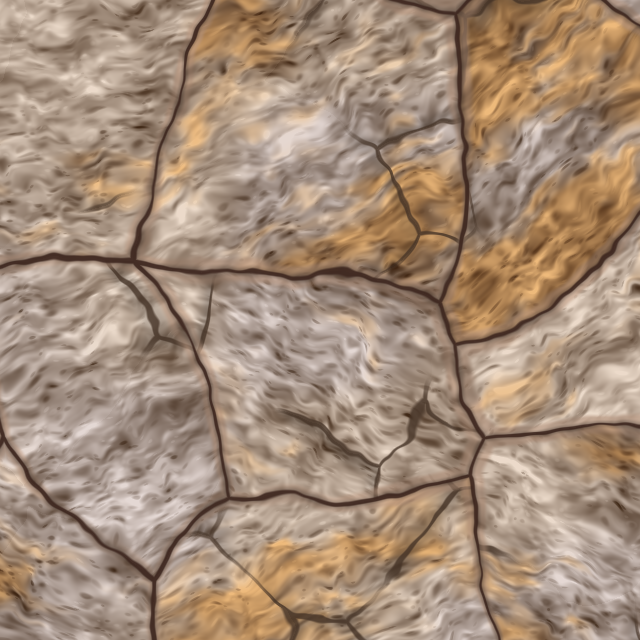
Reproduce this texture procedurally as a three.js fragment shader.

```glsl
varying vec2 vUv;

vec2 hash2(vec2 p) {
  return fract(sin(vec2(dot(p, vec2(127.1, 311.7)), dot(p, vec2(269.5, 183.3)))) * 43758.545);
}

float noise(vec2 p) {
  vec2 i = floor(p), f = fract(p);
  f = f * f * (3.0 - 2.0 * f);
  return mix(mix(hash2(i).x, hash2(i + vec2(1, 0)).x, f.x),
             mix(hash2(i + vec2(0, 1)).x, hash2(i + vec2(1, 1)).x, f.x), f.y);
}

vec2 rotate(vec2 p, float a) {
  return mat2(cos(a), sin(a), -sin(a), cos(a)) * p;
}

// Polygonal cells: x = distance to the border, yz = random pair of the cell
vec3 stones(vec2 p) {
  vec2 base = floor(p), nearest = vec2(0.0), id = base;
  float best = 9.0;
  for (int y = -1; y <= 1; y++)
    for (int x = -1; x <= 1; x++) {
      vec2 c = base + vec2(x, y);
      vec2 r = c + 0.12 + 0.76 * hash2(c) - p;
      if (dot(r, r) < best) {
        best = dot(r, r);
        nearest = r;
        id = c;
      }
    }
  float border = 9.0;
  for (int y = -2; y <= 2; y++)
    for (int x = -2; x <= 2; x++) {
      vec2 c = id + vec2(x, y);
      vec2 r = c + 0.12 + 0.76 * hash2(c) - p;
      vec2 d = r - nearest;
      if (dot(d, d) > 0.0001) border = min(border, dot(0.5 * (r + nearest), normalize(d)));
    }
  return vec3(border, hash2(id + 41.0));
}

// Scattered chips: x = dark ones, y = pale ones
vec2 flecks(vec2 p) {
  vec2 base = floor(p), amount = vec2(0.0);
  for (int y = -1; y <= 1; y++)
    for (int x = -1; x <= 1; x++) {
      vec2 c = base + vec2(x, y);
      vec2 kind = hash2(c + 17.0);
      float spot = smoothstep(0.2 + 0.4 * kind.y, 0.08, length(c + hash2(c) - p));
      amount = max(amount, spot * vec2(step(0.6, kind.x), step(kind.x, 0.3)));
    }
  return amount;
}

void main() {
  vec2 uv = vUv;

  // Bent and frayed outlines of the stones
  vec2 bend = 0.022 * sin(uv.yx * vec2(9.0, 11.0) + 1.7 * sin(uv * 6.0 + 1.0));
  bend += 0.022 * (vec2(noise(uv * 13.0), noise(uv * 13.0 + 50.0)) - 0.5);
  bend += 0.006 * (vec2(noise(uv * 48.0), noise(uv * 48.0 + 50.0)) - 0.5);
  vec3 stone = stones((uv + bend) * 2.3 + vec2(3.2, 7.6));
  float joint = stone.x / 2.3;
  vec3 facet = stones(rotate(uv + bend * 1.4, 0.5) * 3.1 + 20.0 + 5.0 * stone.y);
  float crack = facet.x / 3.1;

  // Streaky grain, turned differently in each stone
  vec2 g = rotate(uv, mix(-0.75, 0.55, stone.y)) + 7.0 * stone.yz;
  g += 0.028 * (vec2(noise(g * 14.0), noise(g * 14.0 + 30.0)) - 0.5);
  g += 0.014 * (vec2(noise(g * 42.0), noise(g * 42.0 + 30.0)) - 0.5);
  float coarse = noise(g * vec2(9.0, 19.0));
  float medium = noise(g * vec2(26.0, 62.0) + 9.0);
  float fine = noise(g * vec2(62.0, 135.0) + 23.0);
  float tone = 0.69 + 0.42 * (coarse - 0.5) + 0.6 * (medium - 0.5) + 0.42 * (fine - 0.5);
  tone += 0.1 * (facet.y - 0.5) + 0.12 * (noise(uv * 5.0) - 0.5);

  vec2 chips = flecks(g * vec2(24.0, 66.0));
  vec2 grit = flecks(g * vec2(46.0, 105.0) + 60.0);
  float patchy = smoothstep(0.2, 0.65, noise(uv * 9.0 + 80.0));
  tone -= (0.34 * chips.x + 0.2 * grit.x) * mix(0.35, 1.0, patchy);
  tone += 0.13 * chips.y + 0.09 * grit.y;
  vec3 color = mix(vec3(0.33, 0.24, 0.17), vec3(0.86, 0.79, 0.725), clamp(tone, -0.15, 1.12));

  // Rust stains and cool grey areas
  float stain = 0.55 * noise(g * vec2(5.0, 9.0) + 4.0) + 0.25 * noise(g * vec2(15.0, 27.0))
              + 0.2 * medium + 0.34 * (stone.z - 0.5);
  float rust = smoothstep(0.44, 0.74, stain);
  color *= mix(vec3(1.0), vec3(1.01, 0.85, 0.61), rust);
  float cool = smoothstep(0.5, 0.8, noise(uv * 4.0 + 33.0)) * (1.0 - rust);
  color *= mix(vec3(1.0), vec3(0.97, 0.99, 1.05), cool);

  // Broken cracks with a shaded side inside the stones
  float broken = smoothstep(0.5, 0.68, noise(uv * 6.0 + 12.0));
  float crackWidth = 0.0012 + 0.0035 * noise(uv * 24.0);
  color *= 1.0 - 0.2 * broken * smoothstep(0.03, 0.0, crack) * step(0.5, facet.z);
  color = mix(color, vec3(0.27, 0.2, 0.15),
              0.8 * broken * smoothstep(crackWidth + 0.0025, crackWidth - 0.001, crack));

  // Mortar band and thin dark joint
  float band = 0.005 + 0.015 * noise(uv * 8.0 + 3.0);
  vec3 mortar = vec3(0.63, 0.51, 0.43) * (0.8 + 0.4 * medium);
  color = mix(color, mortar, 0.6 * smoothstep(band + 0.006, band - 0.004, joint));
  float lineWidth = 0.0008 + 0.003 * noise(uv * 17.0 + 6.0);
  color *= 1.0 - 0.25 * smoothstep(0.011, 0.001, joint);
  color = mix(color, vec3(0.24, 0.15, 0.12),
              0.9 * smoothstep(lineWidth + 0.0025, lineWidth - 0.001, joint));

  gl_FragColor = vec4(color, 1.0);
}
```
